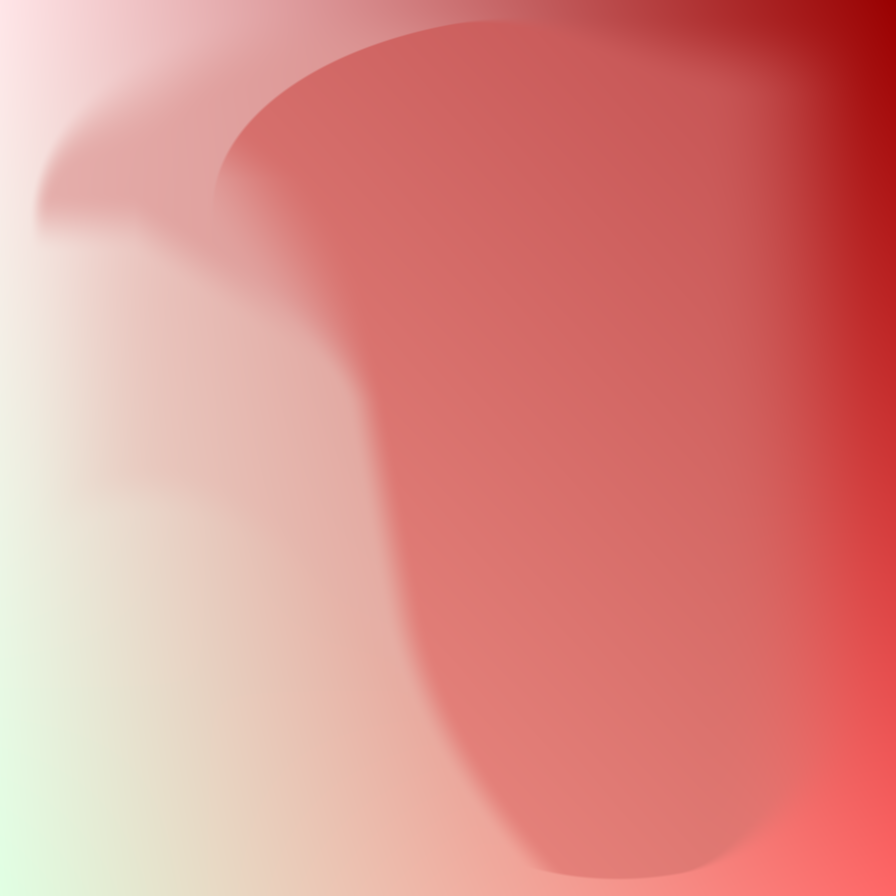
Reproduce this background procedurally as a three.js fragment shader.

```glsl
// Soft red and pink mesh gradient with a broad folded drape and a pale wing.
varying vec2 vUv;

#define CREST_CENTER vec2(0.625, 0.234)
#define CREST_RADII vec2(0.39, 0.219)
#define WING_CENTER vec2(0.39, 0.247)
#define WING_RADII vec2(0.358, 0.247)
#define WING_OPACITY 0.7
#define VEIL_OPACITY 0.35
#define EDGE 0.004

// Four corner colours blended across the canvas; p.y runs downward.
vec3 cornerGradient(vec2 p) {
  vec3 top = mix(vec3(1.0, 0.90, 0.91), vec3(0.60, 0.0, 0.0), p.x);
  vec3 bottom = mix(vec3(0.88, 1.0, 0.89), vec3(1.0, 0.40, 0.40), p.x);
  return mix(top, bottom, p.y);
}

// Inside depth of an upper-left elliptical shoulder, open to the right and below.
float shoulder(vec2 p, vec2 center, vec2 radii) {
  return 1.0 - length(min(p - center, 0.0) / radii);
}

// Left border of the drape at height v.
float drapeBorder(float v) {
  float flare = pow(max(0.45 - v, 0.0), 1.3);
  float foot = max(v - 0.68, 0.0);
  return 0.43 + 0.18 * (v - 0.57) - 0.557 * flare
       + 1.25 * foot * foot - 0.6 * max(0.2 - v, 0.0);
}

float drapeMask(vec2 p) {
  // Crisp crest that dissolves toward the right.
  float crestBlur = mix(0.012, 0.45, smoothstep(0.5, 0.85, p.x));
  float crest = smoothstep(0.0, crestBlur, shoulder(p, CREST_CENTER, CREST_RADII));

  // Side border, blurred near the fold and tighter below it.
  float blur = 0.022 + 0.055 * (1.0 - smoothstep(0.24, 0.46, p.y));
  float side = smoothstep(-blur, blur, p.x - drapeBorder(p.y));

  // Rounded hem and the long fade into the right edge.
  float hemX = p.x - 0.69;
  float hem = 0.983 - 1.3 * hemX * hemX;
  float hemBlur = mix(EDGE, 0.10, smoothstep(0.76, 0.95, p.x));
  float below = smoothstep(0.0, hemBlur, hem - p.y);
  float fade = 1.0 - smoothstep(0.78, 0.98, p.x);
  return crest * side * below * fade;
}

float wingMask(vec2 p) {
  float blur = mix(0.05, 0.32, smoothstep(0.03, 0.2, p.x));
  float rim = smoothstep(0.0, blur, shoulder(p, WING_CENTER, WING_RADII));
  float border = max(0.3125 + 0.62 * (p.x - 0.195), 0.285);
  float under = smoothstep(0.0, 0.07, border - p.y);
  float fade = 1.0 - smoothstep(0.4, 0.65, p.x);
  return rim * under * fade;
}

float veilMask(vec2 p) {
  float x = p.x - 0.17;
  float border = 0.577 + 2.7 * x * x;
  float under = smoothstep(0.0, 0.06, border - p.y);
  float fade = smoothstep(0.03, 0.2, p.x) * (1.0 - smoothstep(0.45, 0.6, p.x));
  return under * fade * smoothstep(0.1, 0.35, p.y);
}

void main() {
  vec2 p = vec2(vUv.x, 1.0 - vUv.y);
  vec3 color = cornerGradient(p);

  // Pale layers behind the drape.
  color = mix(color, vec3(0.90, 0.70, 0.67), VEIL_OPACITY * veilMask(p));
  color = mix(color, vec3(0.87, 0.60, 0.59), WING_OPACITY * wingMask(p));

  // Drape, lighter toward the hem and deeper toward the right.
  vec3 drapeColor = mix(vec3(0.80, 0.375, 0.37), vec3(0.91, 0.53, 0.50), p.y);
  drapeColor -= vec3(0.10, 0.18, 0.16) * (p.x - 0.5);
  color = mix(color, drapeColor, drapeMask(p));

  gl_FragColor = vec4(color, 1.0);
}
```
